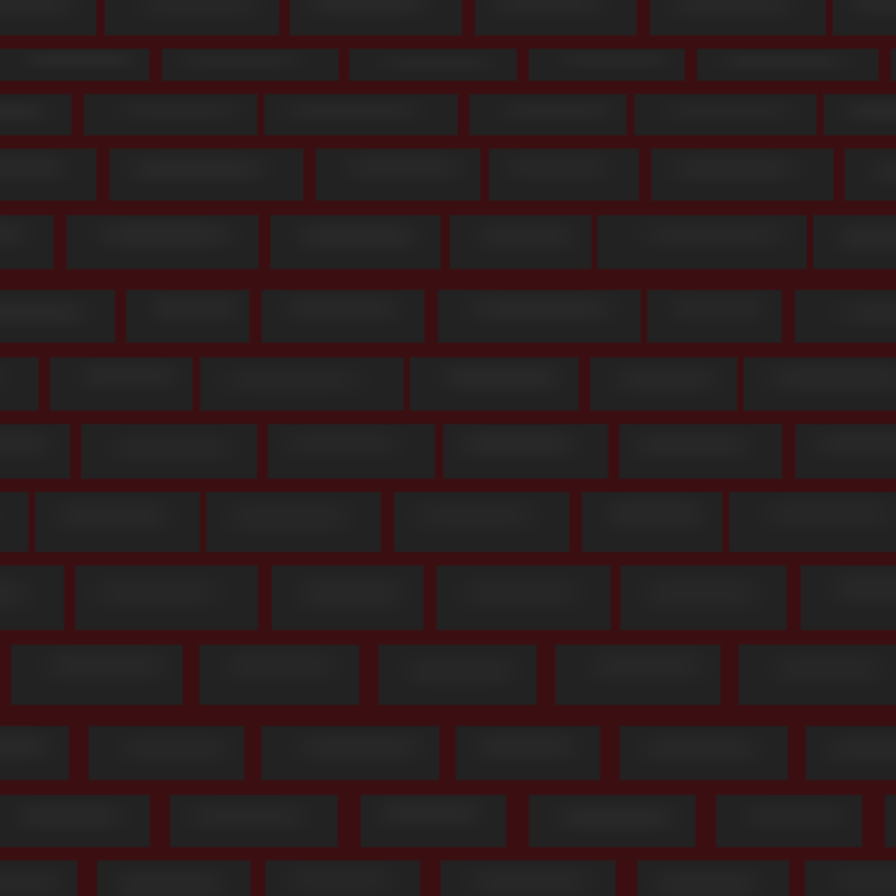
Reproduce this texture procedurally as a Shadertoy shader.

```glsl
const vec3 JOINT_COLOR = vec3(0.230, 0.060, 0.070);
const vec3 BRICK_COLOR = vec3(0.132, 0.132, 0.132);
const vec3 GLOSS_COLOR = vec3(0.157, 0.157, 0.157);
const float PI = 3.14159;
const int ROWS = 14;
const int COLUMNS = 5;
const float BRICK_PITCH = 0.2;
const float ROW_PITCH = 0.0755;
const float FIRST_JOINT = 0.0469;
const vec4 ROW_WAVES = vec4(0.0371, 0.0132, 0.0029, 0.0076);
const float BED_WIDTH = 0.0150;
const float BED_SWELL = 0.0085;
const float SIDE_WIDTH_TOP = 0.0065;
const float SIDE_WIDTH_BOTTOM = 0.0170;
const float SIDE_WIDTH_SPREAD = 0.0090;
const float EDGE_SOFTNESS = 0.0017;

float hash(vec2 p) {
    return fract(sin(dot(p, vec2(127.1, 311.7))) * 43758.5);
}

// Height of a horizontal joint below the top: even pitch bent by sines
float bedCenter(float i) {
    float phase = PI * clamp(i / 12.0, 0.0, 1.0);
    vec4 waves = sin(phase * vec4(1.0, 2.0, 3.0, 4.0));
    return FIRST_JOINT + ROW_PITCH * i - dot(ROW_WAVES, waves);
}

// Horizontal joints swell at every sixth row
float bedHalfWidth(float i) {
    float c = cos(PI * (i - 4.0) / 6.0);
    return 0.5 * (BED_WIDTH + BED_SWELL * pow(c * c, 6.0));
}

// Alternate rows drift apart downward
float rowShift(float row) {
    float evenShift = 0.125 - 0.0122 * row;
    float oddShift = 0.088 + 0.092 * exp2(-0.5 * (row - 1.0));
    return mod(row, 2.0) < 0.5 ? evenShift : oddShift;
}

// Vertical joints stray most in the middle rows
float sideCenter(float row, float k) {
    float fromMiddle = (row - 5.5) / 3.0;
    float stray = 0.012 + 0.022 * exp(-fromMiddle * fromMiddle);
    float jitter = 2.0 * hash(vec2(k, row)) - 1.0;
    return BRICK_PITCH * k + rowShift(row) + stray * jitter;
}

float sideHalfWidth(float row, float k) {
    float base = mix(SIDE_WIDTH_TOP, SIDE_WIDTH_BOTTOM, smoothstep(8.0, 11.0, row));
    return 0.5 * (base + SIDE_WIDTH_SPREAD * hash(vec2(k + 17.0, row)));
}

void mainImage(out vec4 fragColor, in vec2 fragCoord) {
    vec2 p = fragCoord / iResolution.xy;
    p.y = 1.0 - p.y;

    // Find the row and brick holding this point
    float row = 0.0;
    for (int i = 0; i < ROWS - 1; i++) {
        row += step(bedCenter(float(i)), p.y);
    }
    float column = -2.0;
    for (int k = -1; k <= COLUMNS; k++) {
        column += step(sideCenter(row, float(k)), p.x);
    }

    // Brick corners, inset by half of each joint
    vec2 low = vec2(sideCenter(row, column) + sideHalfWidth(row, column),
                    bedCenter(row - 1.0) + bedHalfWidth(row - 1.0));
    vec2 high = vec2(sideCenter(row, column + 1.0) - sideHalfWidth(row, column + 1.0),
                     bedCenter(row) - bedHalfWidth(row));
    vec2 halfSize = 0.5 * (high - low);
    vec2 local = p - 0.5 * (low + high);
    vec2 outside = abs(local) - halfSize;
    float soft = max(EDGE_SOFTNESS, 0.7 / iResolution.y);
    float brick = 1.0 - smoothstep(-soft, soft, max(outside.x, outside.y));

    // Faint blurred sheen above the brick centre
    vec2 wander = vec2(hash(vec2(column, row + 31.0)), hash(vec2(column, row + 57.0))) - 0.5;
    vec2 q = abs(local / halfSize + vec2(0.0, 0.22) + wander * vec2(0.25, 0.2));
    vec2 fade = 1.0 - smoothstep(vec2(0.35, 0.1), vec2(0.95, 0.85), q);
    float sheen = fade.x * fade.y * mix(0.65, 1.0, hash(vec2(column, row + 83.0)));

    vec3 brickColor = mix(BRICK_COLOR, GLOSS_COLOR, sheen);
    fragColor = vec4(mix(JOINT_COLOR, brickColor, brick), 1.0);
}
```
